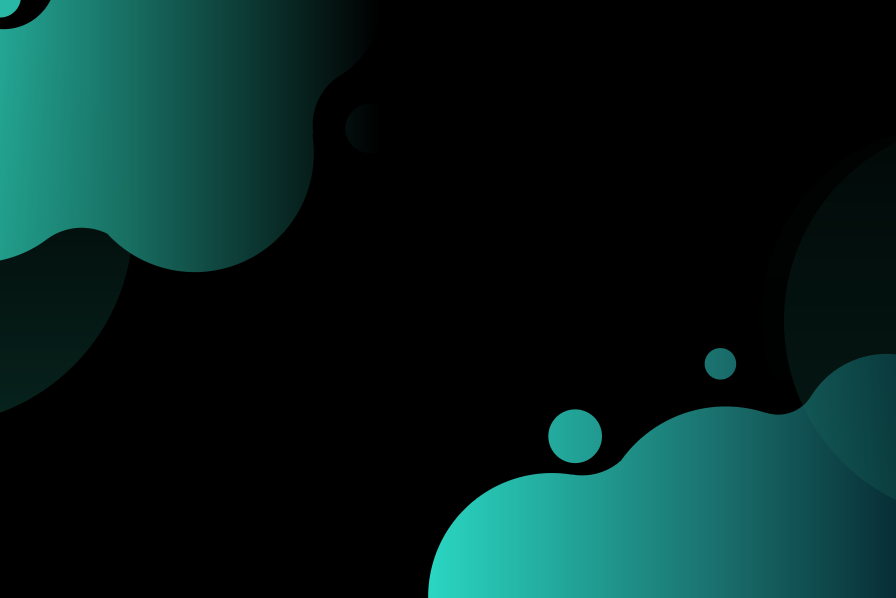
This background is drawn by a Shadertoy shader. Its source:

```glsl
float circle(vec2 p, vec2 center, float radius) {
    return length(p - center) - radius;
}

// Signed distance to the line a-b, negative on the side holding c
float edgeSide(vec2 p, vec2 a, vec2 b, vec2 c) {
    vec2 n = normalize(vec2(a.y - b.y, b.x - a.x));
    return -dot(p - a, n) * sign(dot(c - a, n));
}

// Concave neck joining discs at a and b, hollowed by a disc at f
float neck(vec2 p, vec2 a, vec2 f, vec2 b, float radius) {
    float tri = max(edgeSide(p, a, b, f), max(edgeSide(p, b, f, a), edgeSide(p, f, a, b)));
    return max(tri, -circle(p, f, radius));
}

float upperBlob(vec2 p) {
    vec2 left = vec2(-20.0, 125.0), middle = vec2(167.0, 131.0), right = vec2(252.0, 1.0);
    float d = min(circle(p, left, 100.0), circle(p, middle, 102.0));
    d = min(d, circle(p, right, 75.0));
    d = min(d, neck(p, left, vec2(70.0, 245.0), middle, 50.0));
    d = min(d, neck(p, middle, vec2(318.0, 107.0), right, 50.0));
    d = min(d, max(p.x - 200.0, p.y - 131.0));
    return max(d, -circle(p, vec2(3.0, -20.0), 45.0));
}

float lowerBlob(vec2 p) {
    vec2 left = vec2(473.0, 511.0), middle = vec2(622.0, 458.0), right = vec2(760.0, 379.0);
    float d = min(circle(p, left, 106.0), circle(p, middle, 110.0));
    d = min(d, circle(p, right, 76.0));
    d = min(d, neck(p, left, vec2(499.0, 357.0), middle, 50.0));
    d = min(d, neck(p, middle, vec2(667.0, 322.0), right, 33.0));
    return min(d, max(700.0 - p.x, 400.0 - p.y));
}

void mainImage(out vec4 fragColor, in vec2 fragCoord) {
    // Design space: 768 by 512 units, y running down from the top
    vec2 uv = fragCoord / iResolution.xy;
    vec2 p = vec2(uv.x, 1.0 - uv.y) * vec2(768.0, 512.0);
    float soft = 512.0 / iResolution.y;
    #define COVER(d) clamp(0.5 - (d) / soft, 0.0, 1.0)

    // Upper blob and its droplets, fading to black on the right
    vec3 upperTint = vec3(0.14, 0.65, 0.58) * clamp(1.0 - p.x / 325.0, 0.0, 1.0);
    float upper = min(upperBlob(p), circle(p, vec2(317.0, 110.0), 21.0));
    vec3 color = upperTint * COVER(upper);
    color = mix(color, vec3(0.16, 0.72, 0.65), COVER(circle(p, vec2(0.0, -3.0), 18.0)));

    // Lower blob and its droplets, bright mint to deep teal
    vec3 lowerTint = mix(vec3(0.165, 0.84, 0.76), vec3(0.10, 0.43, 0.42),
                         clamp((p.x - 367.0) / 253.0, 0.0, 1.0));
    lowerTint = mix(lowerTint, vec3(0.03, 0.18, 0.21), clamp((p.x - 620.0) / 148.0, 0.0, 1.0));
    float lower = min(lowerBlob(p), circle(p, vec2(493.0, 373.5), 23.0));
    lower = min(lower, circle(p, vec2(617.5, 311.5), 13.5));
    color = mix(color, lowerTint, COVER(lower));

    // Large translucent discs, denser towards the bottom
    vec3 veil = vec3(0.09, 0.45, 0.37);
    float leftAlpha = 0.29 * clamp((p.y - 30.0) / 325.0, 0.0, 1.0);
    color = mix(color, veil, leftAlpha * COVER(circle(p, vec2(-60.0, 190.0), 174.0)));
    float haloAlpha = 0.025 * (1.0 - smoothstep(200.0, 370.0, p.y));
    color = mix(color, veil, haloAlpha * COVER(circle(p, vec2(815.0, 270.0), 162.0)));
    float rightAlpha = mix(0.05, 0.24, clamp((p.y - 110.0) / 330.0, 0.0, 1.0));
    color = mix(color, veil, rightAlpha * COVER(circle(p, vec2(842.0, 275.0), 170.0)));

    fragColor = vec4(color, 1.0);
}
```
